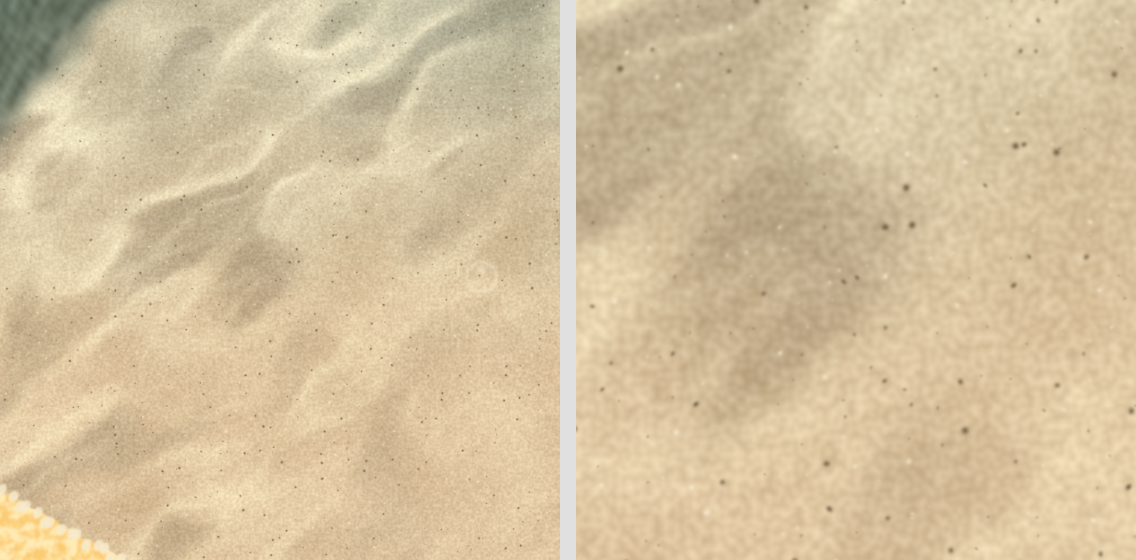
Left: the whole. Right: its middle third, enlarged.
Give the GLSL for this texture, as a Shadertoy shader.

```glsl
const vec3 SAND_WARM = vec3(0.865, 0.762, 0.612);
const vec3 SAND_COOL = vec3(0.785, 0.735, 0.615);
const vec3 CREST_WARM = vec3(0.950, 0.875, 0.720);
const vec3 CREST_COOL = vec3(0.930, 0.895, 0.765);
const vec3 HAZE = vec3(0.690, 0.695, 0.605);
const vec3 DEEP_WATER = vec3(0.420, 0.450, 0.385);
const vec3 SPECK_DARK = vec3(0.460, 0.390, 0.280);
const vec3 SPECK_LIGHT = vec3(0.980, 0.930, 0.820);
const vec3 STAR_GOLD = vec3(0.985, 0.800, 0.460);
const vec3 STAR_PALE = vec3(1.000, 0.920, 0.710);
const vec3 PEARL = vec3(0.970, 0.920, 0.800);

const float RIPPLE_ANGLE = 0.60;
const vec2 RIPPLE_FREQ = vec2(4.0, 8.5);
const float WARP = 0.042;
const float TROUGH_SHADE = 0.12;
const float GRAIN_FREQ = 190.0;
const float GRAIN_AMOUNT = 0.070;
const float SPECK_CHANCE = 0.34;
const vec2 STAR_LEFT = vec2(0.0, 0.125);
const vec2 STAR_RIGHT = vec2(0.22, 0.0);
const int PEARL_COUNT = 15;
const vec2 BUBBLE_CENTER = vec2(0.86, 0.505);
const float BUBBLE_RADIUS = 0.026;

vec2 hash2(vec2 p) {
    vec3 q = fract(p.xyx * vec3(0.1031, 0.1030, 0.0973));
    q += dot(q, q.yzx + 33.33);
    return fract((q.xx + q.yz) * q.zy);
}

float cornerSlope(vec2 cell, vec2 offset) {
    float a = 6.2832 * hash2(cell + 57.0).x;
    return dot(vec2(cos(a), sin(a)), offset);
}

float gradientNoise(vec2 p) {
    vec2 i = floor(p), f = fract(p);
    vec2 u = f * f * f * (f * (f * 6.0 - 15.0) + 10.0);
    vec2 e = vec2(1.0, 0.0);
    float low = mix(cornerSlope(i, f), cornerSlope(i + e, f - e), u.x);
    float high = mix(cornerSlope(i + e.yx, f - e.yx), cornerSlope(i + 1.0, f - 1.0), u.x);
    return mix(low, high, u.y);
}

// Light crest, steep on one side and soft on the other
float crest(float n) {
    return exp(-n * n * (n > 0.0 ? 110.0 : 24.0));
}

vec3 sand(vec2 uv) {
    // Bent, diagonal ripples that fade toward the lower right
    vec2 bend = vec2(gradientNoise(uv * 5.0), gradientNoise(uv * 5.0 + 31.0));
    vec2 ruffle = vec2(gradientNoise(uv * 15.0), gradientNoise(uv * 15.0 + 47.0));
    vec2 p = uv + WARP * bend + 0.014 * ruffle;
    float c = cos(RIPPLE_ANGLE), s = sin(RIPPLE_ANGLE);
    vec2 q = mat2(c, -s, s, c) * p * RIPPLE_FREQ;
    float broad = gradientNoise(q + 4.0);
    float fine = gradientNoise(q * vec2(1.6, 1.8) + 19.0);
    float patches = smoothstep(-0.3, 0.35, gradientNoise(uv * 5.0 + 8.0));
    float fade = 1.0 - 0.6 * smoothstep(0.5, 1.25, uv.x + 0.5 * (1.0 - uv.y));
    float light = (0.85 * crest(broad) + 0.35 * crest(fine)) * mix(0.25, 1.0, patches) * fade;
    float trough = smoothstep(-0.05, 0.5, broad + 0.5 * fine) * fade;

    float cool = smoothstep(0.3, 0.9, uv.y + 0.15 * bend.x);
    vec3 col = mix(SAND_WARM, SAND_COOL, cool);
    col = mix(col, HAZE, 0.7 * smoothstep(0.72, 1.02, uv.y) * smoothstep(0.38, 0.7, uv.x));
    col *= 1.0 - TROUGH_SHADE * trough;
    col += vec3(0.07, 0.075, 0.075) * gradientNoise(uv * 6.0 + 23.0);
    return mix(col, mix(CREST_WARM, CREST_COOL, cool), clamp(light, 0.0, 1.0));
}

// Scattered soft grains: x holds dark coverage, y light coverage
vec2 specks(vec2 uv) {
    vec2 cover = vec2(0.0);
    for (int i = 0; i < 3; i++) {
        float cells = 27.0 + 19.0 * float(i);
        vec2 g = uv * cells + 11.0 * float(i);
        vec2 id = floor(g);
        vec2 kind = hash2(id + 3.0);
        vec2 turn = hash2(id + 29.0) - 0.5;
        vec2 d = (fract(g) - 0.25 - 0.5 * hash2(id + 71.0)) / cells;
        d += 0.8 * dot(d, turn) * turn;
        float size = kind.y * kind.y * kind.y;
        float r = mix(0.0016, 0.0036, size);
        float grainMask = exp(-dot(d, d) / (0.4 * r * r)) * mix(0.22, 0.9, size);
        grainMask *= step(kind.x, SPECK_CHANCE);
        cover = max(cover, grainMask * (kind.x < 0.5 * SPECK_CHANCE ? vec2(1.0, 0.0) : vec2(0.0, 1.0)));
    }
    return cover;
}

void mainImage(out vec4 fragColor, in vec2 fragCoord) {
    vec2 uv = fragCoord / iResolution.xy;
    vec3 col = sand(uv);

    // Grain in three sizes, then specks
    float grain = gradientNoise(uv * GRAIN_FREQ) + 0.6 * gradientNoise(uv.yx * GRAIN_FREQ * 0.57)
        + 0.45 * gradientNoise(uv * GRAIN_FREQ * 0.26);
    col += GRAIN_AMOUNT * grain * vec3(0.9, 1.0, 1.05);
    vec2 cover = specks(uv);
    col = mix(col, SPECK_DARK, cover.x);
    col = mix(col, SPECK_LIGHT, 0.8 * cover.y);

    // Dark water in the upper left, with faint crossing streaks
    float depth = uv.y - 0.77 - 1.1 * uv.x + 0.06 * gradientNoise(uv * 11.0);
    float streaks = gradientNoise(mat2(0.9, 0.4, -0.4, 0.9) * uv * vec2(60.0, 20.0))
        + 0.7 * gradientNoise(mat2(0.7, -0.7, 0.7, 0.7) * uv * vec2(70.0, 30.0));
    vec3 water = DEEP_WATER + 0.10 * streaks - 0.25 * max(depth, 0.0) * vec3(1.0, 0.4, 0.3);
    col = mix(col, water, 0.95 * smoothstep(-0.05, 0.05, depth));

    // Bubble: thin rim and a small glint
    vec2 b = uv - BUBBLE_CENTER;
    float rimOffset = (length(b) - BUBBLE_RADIUS) / 0.004;
    vec2 g = b - vec2(0.0, 0.012);
    float glint = exp(-dot(g, g) / 0.00007);
    col = mix(col, SPECK_LIGHT, 0.35 * exp(-rimOffset * rimOffset) + 0.6 * glint);

    // Golden corner edged with pearls
    vec2 normal = normalize(vec2(STAR_LEFT.y, STAR_RIGHT.x));
    float edge = dot(uv - STAR_LEFT, normal) + 0.008 * gradientNoise(uv * 45.0);
    float mottling = smoothstep(-0.5, 0.5, gradientNoise(uv * 50.0) + 0.4 * gradientNoise(uv * 110.0));
    col = mix(col, mix(STAR_GOLD, STAR_PALE, mottling), 1.0 - smoothstep(-0.004, 0.004, edge));
    for (int i = 0; i < PEARL_COUNT; i++) {
        vec2 h = hash2(vec2(float(i), 13.0));
        vec2 center = mix(STAR_LEFT, STAR_RIGHT, (float(i) + h.x) / float(PEARL_COUNT));
        vec2 d = uv - center - normal * (0.014 * h.y - 0.012);
        float r = length(vec2(dot(d, vec2(normal.y, -normal.x)), 0.75 * dot(d, normal)));
        col = mix(col, PEARL, 0.85 * (1.0 - smoothstep(0.005, 0.011, r)));
    }
    fragColor = vec4(clamp(col, 0.0, 1.0), 1.0);
}
```
